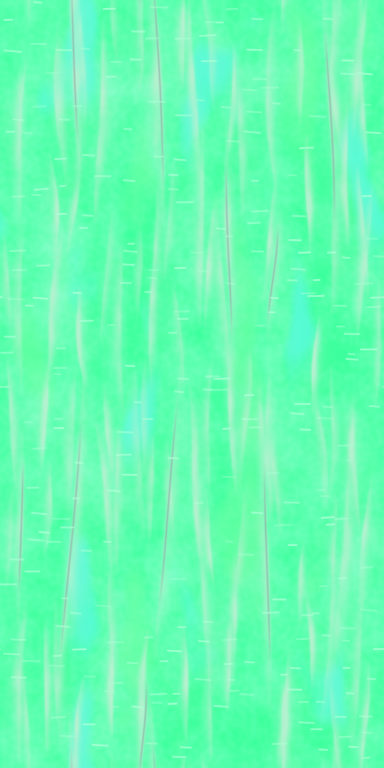
Write a Shadertoy shader that draws this texture.

```glsl
const vec2 TILE = vec2(1.0, 2.0);            // canvas size in canvas widths
const vec3 DEEP_GREEN = vec3(0.23, 1.00, 0.61);
const vec3 MINT = vec3(0.44, 1.00, 0.74);
const vec3 CYAN = vec3(0.35, 0.98, 0.86);
const vec3 LEAF = vec3(0.42, 1.00, 0.62);
const vec3 PALE = vec3(0.73, 0.94, 0.82);
const vec3 MAUVE = vec3(0.56, 0.70, 0.66);
const vec3 DASH = vec3(0.68, 1.00, 0.84);
const vec2 DASH_CELLS = vec2(16.0, 56.0);
const float DASH_SHARE = 0.28;
const float DASH_THICKNESS = 0.0018;
const float CORE_WIDTH = 0.0028;
const float SLANT = 0.22;
const float BEND = 0.012;
const float TAU = 6.28318;

vec4 hash4(vec2 p) {
    vec4 q = fract(p.xyxy * vec4(0.1031, 0.1030, 0.0973, 0.1099));
    q += dot(q, q.wzxy + 33.33);
    return fract((q.xxyz + q.yzzw) * q.zywx);
}

float cornerSlope(vec2 cell, vec2 offset, vec2 period) {
    float angle = TAU * hash4(mod(cell, period) + period.yx).x;
    return dot(vec2(cos(angle), sin(angle)), offset);
}

// Gradient noise that wraps after a whole number of cells
float noise(vec2 uv, vec2 period) {
    vec2 g = uv * period, i = floor(g), f = g - i;
    vec2 u = f * f * f * (f * (f * 6.0 - 15.0) + 10.0);
    vec2 e = vec2(1.0, 0.0);
    float low = mix(cornerSlope(i, f, period),
                    cornerSlope(i + e.xy, f - e.xy, period), u.x);
    float high = mix(cornerSlope(i + e.yx, f - e.yx, period),
                     cornerSlope(i + e.xx, f - e.xx, period), u.x);
    return mix(low, high, u.y);
}

// Tapered upright folds: x = pale cover, y = dark core
vec2 folds(vec2 p, vec2 cells, float reach, float width, float coreShare, float seed) {
    vec2 size = TILE / cells, home = floor(p / size), cover = vec2(0.0);
    for (int j = -1; j <= 1; j++)
    for (int i = -1; i <= 1; i++) {
        vec2 cell = home + vec2(i, j);
        vec4 place = hash4(mod(cell, cells) + seed);
        vec4 form = hash4(mod(cell, cells) + seed + 57.0);
        vec2 d = p - (cell + 0.15 + 0.7 * place.xy) * size;
        float t = d.y / (reach * mix(0.6, 1.0, place.z));
        float taper = max(1.0 - t * t, 0.0);
        float x = d.x - SLANT * (form.x - 0.5) * d.y
                - BEND * (form.y - 0.5) * sin(3.0 * t + TAU * form.z);

        // One flank is crisp, the other fades softly
        float side = place.w < 0.5 ? x : -x;
        float w = width * (0.35 + 0.65 * taper) * (side > 0.0 ? 1.3 : 0.5);
        float ridge = exp(-x * x / (w * w)) + 0.22 * exp(-x * x / (9.0 * w * w));
        float pale = ridge * taper * mix(0.45, 0.9, form.w);
        float core = exp(-x * x / (CORE_WIDTH * CORE_WIDTH))
                   * smoothstep(0.55, 0.95, taper) * step(form.z, coreShare);
        cover.x = 1.0 - (1.0 - cover.x) * (1.0 - min(pale, 1.0));
        cover.y = max(cover.y, core);
    }
    return cover;
}

// Small, nearly level flecks
float dashes(vec2 p, float pixel) {
    vec2 size = TILE / DASH_CELLS, home = floor(p / size);
    float cover = 0.0;
    for (int j = -1; j <= 1; j++)
    for (int i = -1; i <= 1; i++) {
        vec2 cell = home + vec2(i, j);
        vec4 h = hash4(mod(cell, DASH_CELLS) + 211.0);
        vec4 form = hash4(mod(cell, DASH_CELLS) + 307.0);
        vec2 d = p - (cell + 0.15 + 0.7 * h.xy) * size;
        d.y -= 0.16 * (form.x - 0.6) * d.x;
        d.x -= clamp(d.x, -1.0, 1.0) * 0.0;
        float halfLength = mix(0.007, 0.021, h.z);
        float across = length(vec2(max(abs(d.x) - halfLength, 0.0), d.y));
        float line = 1.0 - smoothstep(DASH_THICKNESS - 0.5 * pixel, DASH_THICKNESS + pixel, across);
        cover = max(cover, line * step(h.w, DASH_SHARE) * mix(0.35, 0.8, form.y));
    }
    return cover;
}

void mainImage(out vec4 fragColor, in vec2 fragCoord) {
    vec2 uv = fragCoord / iResolution.xy;
    vec2 p = uv * TILE;

    // Mottled green ground
    float tone = 0.5 + 0.55 * noise(uv, vec2(4.0, 6.0)) + 0.5 * noise(uv, vec2(9.0, 14.0))
               + 0.4 * noise(uv, vec2(22.0, 38.0)) + 0.3 * noise(uv, vec2(61.0, 113.0));
    vec3 color = mix(DEEP_GREEN, MINT, clamp(tone, 0.0, 1.2));

    // Drifts of cyan and leaf green
    float drift = noise(uv, vec2(7.0, 5.0)) + 0.25 * noise(uv, vec2(17.0, 19.0));
    color = mix(color, CYAN, 0.85 * smoothstep(0.18, 0.5, drift));
    color = mix(color, LEAF, 0.5 * smoothstep(0.15, 0.5, -drift));

    // Folds in three lengths
    vec2 small = folds(p, vec2(12.0, 5.0), 0.20, 0.010, 0.0, 11.0);
    vec2 medium = folds(p, vec2(9.0, 4.0), 0.28, 0.012, 0.12, 83.0);
    vec2 tall = folds(p, vec2(4.0, 2.0), 0.50, 0.014, 0.8, 139.0);
    float pale = 1.0 - (1.0 - small.x) * (1.0 - medium.x) * (1.0 - tall.x);
    pale *= 0.85 + 0.5 * noise(uv, vec2(40.0, 24.0));
    color = mix(color, PALE, clamp(pale, 0.0, 0.92));
    color = mix(color, MAUVE, 0.65 * max(medium.y, tall.y));

    color = mix(color, DASH, dashes(p, 1.0 / iResolution.x));
    fragColor = vec4(clamp(color, 0.0, 1.0), 1.0);
}
```
